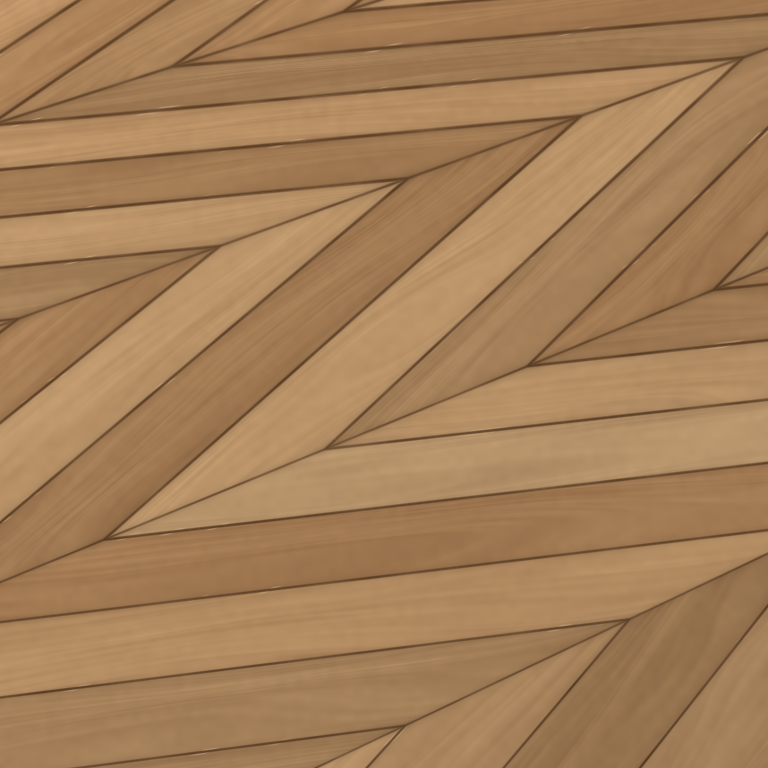
This texture is drawn by a WebGL 1 fragment shader. Its source:

```glsl
precision highp float;
// Oak chevron parquet seen at an angle, with toned planks, fine grain and dark joints.

uniform vec2 u_resolution;

const float SLANT = 3.39; // plank pitches a joint climbs across one column
const vec3 DARK_OAK = vec3(0.575, 0.430, 0.288);
const vec3 LIGHT_OAK = vec3(0.785, 0.633, 0.458);
const vec3 RED_TINT = vec3(0.018, -0.006, -0.014);
const vec3 JOINT_COLOR = vec3(0.33, 0.215, 0.125);
const vec3 CHIP_COLOR = vec3(0.83, 0.70, 0.54);

float hash(vec2 p) {
  vec3 q = fract(p.xyx * 0.1031);
  q += dot(q, q.yzx + 33.33);
  return fract((q.x + q.y) * q.z);
}

float noise(vec2 p) {
  vec2 cell = floor(p);
  vec2 f = fract(p);
  f = f * f * (3.0 - 2.0 * f);
  float low = mix(hash(cell), hash(cell + vec2(1.0, 0.0)), f.x);
  float high = mix(hash(cell + vec2(0.0, 1.0)), hash(cell + 1.0), f.x);
  return mix(low, high, f.y);
}

// Canvas distance to the nearest integer of a value with the given gradient.
float lineDistance(float value, vec2 gradient) {
  float f = fract(value);
  return min(f, 1.0 - f) / length(gradient);
}

float lineMask(float dist, float halfWidth, float softness) {
  return 1.0 - smoothstep(halfWidth - softness, halfWidth + softness, dist);
}

// Signed wood figure: p.x runs along the plank, p.y across it.
float woodGrain(vec2 p, float seed) {
  vec2 shift = vec2(seed * 57.0, seed * 91.0);
  float bend = noise(p * vec2(2.6, 1.6) + shift) - 0.5;
  float across = p.y + bend * 0.9 + p.x * (seed - 0.5) * 0.8;
  float broad = noise(vec2(p.x * 2.5, across * 3.0) + shift) - 0.5;
  float streak = noise(vec2(p.x * 6.0, across * 10.0) + shift.yx) - 0.5;
  float fiber = noise(vec2(p.x * 14.0, across * 20.0) + shift) - 0.5;
  float rings = sin(6.2832 * (across * 6.0 + 1.5 * streak));
  return broad * 0.36 + streak * 0.30 + fiber * 0.20 + rings * 0.055;
}

vec3 plankColor(vec2 id, vec2 local) {
  float seed = hash(id + 41.0);
  float tone = 0.16 + 0.68 * hash(id + vec2(73.0, 19.0));
  tone += woodGrain(local, seed) * 0.62;
  return mix(DARK_OAK, LIGHT_OAK, tone) + RED_TINT * (seed - 0.4);
}

void main() {
  vec2 uv = gl_FragCoord.xy / u_resolution;
  float pixel = 1.0 / min(u_resolution.x, u_resolution.y);

  // Perspective floor: x counts columns, y counts plank pitches along a seam.
  vec2 depthSlope = vec2(-0.0046, -0.322);
  vec2 columnSlope = vec2(0.988, -3.077);
  vec2 pitchSlope = vec2(2.203, 2.292);
  float depth = 1.0 + dot(depthSlope, uv);
  float column = (2.588 + dot(columnSlope, uv)) / depth;
  float pitch = (-1.885 + dot(pitchSlope, uv)) / depth;
  vec2 columnGrad = (columnSlope - column * depthSlope) / depth;
  vec2 pitchGrad = (pitchSlope - pitch * depthSlope) / depth;

  // Fold the joints into a zigzag that turns at every seam.
  float phase = mod(column, 2.0);
  float side = phase < 1.0 ? 1.0 : -1.0;
  float zigzag = 1.0 - abs(phase - 1.0);
  float row = pitch - SLANT * zigzag;
  vec2 rowGrad = pitchGrad - SLANT * side * columnGrad;

  // Wood
  vec2 id = floor(vec2(column, row));
  vec2 local = vec2(fract(column), fract(row));
  vec3 color = plankColor(id, local);

  // Joints: a narrow gap of uneven darkness inside a soft bevel shade.
  float seamDist = lineDistance(column, columnGrad);
  float rowDist = lineDistance(row, rowGrad);
  float scale = 0.85 / depth;
  float soft = max(0.0013 * scale, 0.75 * pixel);
  float wear = noise(vec2(column * 9.0, pitch * 7.0) + 30.0);
  float seam = lineMask(seamDist, 0.0014 * scale, soft) * 0.78;
  float joint = lineMask(rowDist, 0.0017 * scale, soft) * 0.92;
  float gap = max(seam, joint) * (0.62 + 0.38 * wear);
  float bevel = exp(-min(seamDist, rowDist) / (0.0042 * scale));
  float corner = exp(-length(vec2(seamDist, rowDist)) / (0.004 * scale));
  color *= 1.0 - 0.13 * bevel - 0.2 * corner;
  color = mix(color, JOINT_COLOR, gap);

  // Sparse pale chips along the plank edges
  float chipNoise = noise(vec2(column * 42.0, floor(row + 0.5) * 5.0 + 17.0));
  float chipLine = lineMask(abs(rowDist - 0.0028 * scale), 0.0007 * scale, soft);
  color = mix(color, CHIP_COLOR, chipLine * smoothstep(0.86, 0.97, chipNoise) * 0.55);

  // Daylight falling off toward the near right corner, and faint surface mottling
  float daylight = 1.0 + 0.07 * (uv.y - 0.5) - 0.04 * (uv.x - 0.5);
  float mottle = 0.985 + 0.03 * noise(uv * 90.0);
  gl_FragColor = vec4(color * daylight * mottle, 1.0);
}
```
